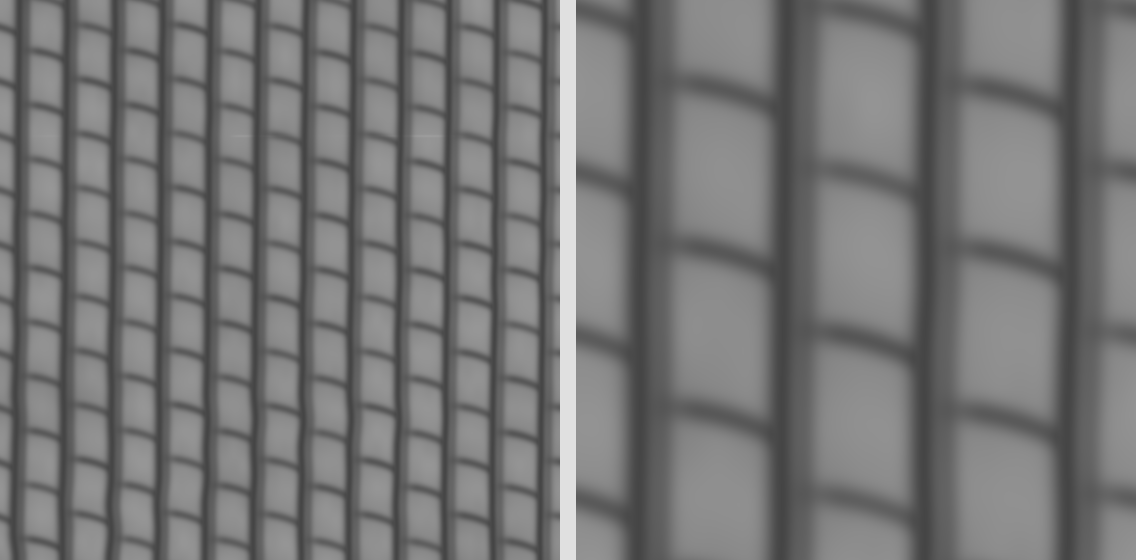
Left: the whole. Right: its middle third, enlarged.
A three.js fragment shader for this pattern:

```glsl
// Soft grey relief of upright ribs cut into slanted cells, like a ribbed weave.
// Columns are split by dark grooves; each column is crossed by sloping creases,
// shifted half a cell in every other column. Noise adds mottling and slight wear.

#define COLUMN_WIDTH 0.0853
#define ROW_HEIGHT 0.0969
#define FIRST_GROOVE 0.026
#define FIRST_CREASE 0.906
#define GROOVE_LEAN 0.009
#define GROOVE_RADIUS 0.112
#define CREASE_RADIUS 0.0085
#define LIGHT_GREY 0.572
#define DARK_GREY 0.245
#define MOTTLE 0.035

varying vec2 vUv;

float hash(vec2 p) {
  vec3 q = fract(vec3(p.xyx) * 0.1031);
  q += dot(q, q.yzx + 33.33);
  return fract((q.x + q.y) * q.z);
}

float noise(vec2 p) {
  vec2 cell = floor(p);
  vec2 f = fract(p);
  f = f * f * (3.0 - 2.0 * f);
  return mix(mix(hash(cell), hash(cell + vec2(1.0, 0.0)), f.x),
             mix(hash(cell + vec2(0.0, 1.0)), hash(cell + 1.0), f.x), f.y);
}

float bell(float d, float radius) {
  d /= radius;
  return exp(-d * d);
}

// Dark core with a softer shadow on its right, in column widths
float groove(float d, float radius) {
  return 0.9 * bell(d, radius) + 0.42 * bell(d - 0.175, 0.085);
}

void main() {
  vec2 p = vUv;

  // Columns, leaning slightly and swaying with the rows
  float across = (p.x - FIRST_GROOVE - GROOVE_LEAN * p.y) / COLUMN_WIDTH;
  float sway = noise(vec2(across * 0.5, p.y * 20.0)) - 0.5;
  across += 0.045 * sway * (1.3 - p.y);
  float column = floor(across);
  float t = across - column;

  // Sloping creases, curving down to the right
  float s = t - 0.5;
  float bend = 0.018 * s + 0.024 * s * s;
  float stagger = 0.5 * mod(column, 2.0);
  float along = (p.y - FIRST_CREASE + 0.004 * p.x + bend) / ROW_HEIGHT + stagger;
  along += 0.04 * (hash(vec2(column + 20.0, 7.0)) - 0.5);
  float row = floor(along + 0.5);
  float h = along - row;

  // Grooves narrow to the right; creases fade in from the left
  float radius = GROOVE_RADIUS * mix(1.1, 0.88, p.x);
  float grooves = min(groove(t, radius) + groove(t - 1.0, radius), 0.95);
  float creaseFade = smoothstep(-0.05, 0.45, t) * (1.0 - smoothstep(0.92, 1.0, t));
  float creaseDepth = 0.62 + 0.14 * (hash(vec2(column + 20.0, row + 40.0)) - 0.5);
  float creases = creaseDepth * creaseFade * bell(h * ROW_HEIGHT, CREASE_RADIUS);

  // Rounded cell faces, dimmer toward the creases and the left side
  float face = 0.5 + 0.5 * cos(6.2832 * h);
  float grey = LIGHT_GREY - 0.03 * face - 0.03 * (1.0 - smoothstep(0.1, 0.6, t));
  grey += MOTTLE * (noise(p * 7.0 + 3.0) - 0.5);
  grey += 0.5 * MOTTLE * (noise(p * vec2(55.0, 30.0)) - 0.5);

  // Faint horizontal scratch
  float patches = smoothstep(0.35, 0.7, noise(vec2(p.x * 11.0, 5.0)));
  grey += 0.035 * patches * bell(p.y - 0.757, 0.0022);

  float shadow = 1.0 - (1.0 - grooves) * (1.0 - creases);
  gl_FragColor = vec4(vec3(mix(grey, DARK_GREY, shadow)), 1.0);
}
```
